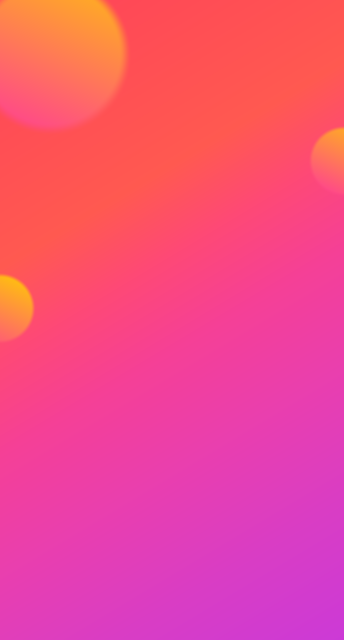
Give the GLSL for this background, as a Shadertoy shader.

```glsl
// Diagonal coral-to-violet gradient with three soft amber and pink discs.
#define SLOPE 0.6
#define DISC_PINK vec3(1.0, 0.29, 0.53)
#define DISC_AMBER vec3(1.0, 0.67, 0.14)
#define LIGHT_DIR vec2(0.41, 0.91)
#define SOFT_LARGE 0.010
#define SOFT_SMALL 0.004

// Moves to the next gradient colour between two stops
vec3 blendStop(vec3 base, vec3 next, float from, float to, float t) {
    return mix(base, next, clamp((t - from) / (to - from), 0.0, 1.0));
}

// Background colour at distance t down the diagonal
vec3 background(float t) {
    vec3 color = vec3(1.0, 0.27, 0.345);
    color = blendStop(color, vec3(1.0, 0.35, 0.315), 0.05, 0.42, t);
    color = blendStop(color, vec3(0.995, 0.285, 0.46), 0.42, 0.557, t);
    color = blendStop(color, vec3(0.96, 0.25, 0.59), 0.557, 0.711, t);
    color = blendStop(color, vec3(0.91, 0.245, 0.69), 0.711, 0.911, t);
    color = blendStop(color, vec3(0.85, 0.24, 0.77), 0.911, 1.107, t);
    return blendStop(color, vec3(0.80, 0.225, 0.84), 1.107, 1.32, t);
}

// Lays a soft disc, shaded from pink to amber, over the base colour
vec3 addDisc(vec3 base, vec2 p, vec2 center, float radius, float soft, float warmth) {
    vec2 offset = p - center;
    float shade = dot(offset, LIGHT_DIR) / radius * 0.5 + 0.5 + warmth;
    vec3 tint = mix(DISC_PINK, DISC_AMBER, clamp(shade, 0.0, 1.15));
    float edge = max(soft, 1.0 / iResolution.y);
    float cover = 1.0 - smoothstep(-edge, edge, length(offset) - radius);
    return mix(base, tint, cover);
}

void mainImage(out vec4 fragColor, in vec2 fragCoord) {
    // One unit is the canvas height
    vec2 p = fragCoord / iResolution.y;
    float rightEdge = iResolution.x / iResolution.y;

    vec3 color = background(1.0 - p.y + SLOPE * p.x);

    // Large disc at the top left, small ones on both sides
    color = addDisc(color, p, vec2(0.080, 0.914), 0.116, SOFT_LARGE, 0.0);
    color = addDisc(color, p, vec2(rightEdge, 0.748), 0.052, SOFT_SMALL, 0.0);
    color = addDisc(color, p, vec2(0.0, 0.518), 0.052, SOFT_SMALL, 0.18);

    fragColor = vec4(color, 1.0);
}
```
